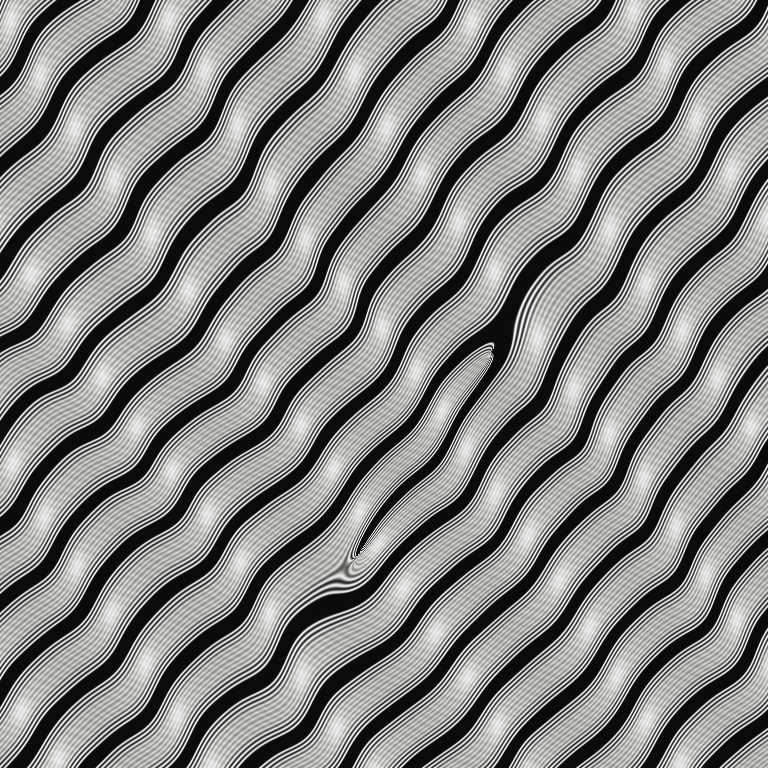
Give the GLSL for this pattern, as a WebGL 2 fragment shader.

```glsl
#version 300 es
precision highp float;
// Wavy diagonal ribbons of fine engraved lines, parted by black bands.
// A phase field (tilt + ripple + slow bends + one split band) is wrapped by
// fract; each wrap is shaded as a ribbon with glints on its steep turns.

uniform vec2 u_resolution;
out vec4 fragColor;

const float TAU = 6.2831853;
const vec2 RIBBONS = vec2(10.0, -8.7);     // repeats across and down
const float BAND_HALF = 0.108;             // black half width, in repeats
const float LINES = 12.0;                  // engraved lines per ribbon
const float PHASE_SHIFT = -0.21;
const vec2 RIPPLE_DIR = vec2(0.82, 0.57);
const float RIPPLE_FREQ = 6.05;
const float RIPPLE_START = 0.565;
const float RIPPLE_AMP = 0.082;
const vec2 SAG_LEFT = vec2(0.30, 0.60);
const vec2 SAG_RIGHT = vec2(0.66, 0.33);
const vec2 SPLIT_TOP = vec2(0.64, 0.54);   // ends of the extra band
const vec2 SPLIT_LOW = vec2(0.465, 0.275);
const float SPLIT_TAPER = 2.6;             // larger gives longer tips
const vec3 BLACK = vec3(0.045);
const vec3 GROOVE = vec3(0.13, 0.13, 0.125);
const vec3 SOFT_GROOVE = vec3(0.60, 0.60, 0.585);
const vec3 SILVER = vec3(0.845, 0.845, 0.835);
const vec3 WHITE = vec3(0.96);

// Round falloff around a center
float bump(vec2 p, vec2 center, float radius) {
  vec2 d = (p - center) / radius;
  return exp(-dot(d, d));
}

// Layered sines, roughly -1 to 1
float slowWave(vec2 p) {
  return 0.5 * sin(dot(p, vec2(7.0, 11.0)) + 1.7 * sin(5.0 * p.x))
       + 0.3 * sin(dot(p, vec2(-17.0, 13.0)) + 0.8)
       + 0.2 * sin(dot(p, vec2(29.0, 21.0)) + 2.0 * sin(9.0 * p.y));
}

// Angle spanned by the split, in turns: adds one repeat between its ends
float splitPhase(vec2 p) {
  vec2 axis = SPLIT_TOP - SPLIT_LOW;
  float span = length(axis);
  axis /= span;
  vec2 d = p - SPLIT_LOW;
  float along = dot(d, axis);
  float side = SPLIT_TAPER * (axis.x * d.y - axis.y * d.x);
  return atan(side * span, along * (along - span) + side * side + 1e-6) / TAU;
}

float rippleAngle(vec2 p) {
  float along = dot(p, RIPPLE_DIR) - RIPPLE_START;
  return TAU * RIPPLE_FREQ * along + 0.55 * slowWave(p * 0.8 + 0.3);
}

float ribbonPhase(vec2 p, float angle) {
  float amp = RIPPLE_AMP * (1.0 + 0.4 * slowWave(p.yx + 2.0));
  float sag = 0.38 * bump(p, SAG_LEFT, 0.25) + 0.45 * bump(p, SAG_RIGHT, 0.33);
  return dot(p, RIBBONS) + PHASE_SHIFT - sag + splitPhase(p)
       + amp * (sin(angle) + 0.15 * sin(2.0 * angle + 1.0))
       + 0.04 * slowWave(p * 1.3);
}

void main() {
  vec2 p = gl_FragCoord.xy / u_resolution;
  float pixel = length(RIBBONS) / min(u_resolution.x, u_resolution.y);

  float angle = rippleAngle(p);
  float phase = ribbonPhase(p, angle);
  float across = fract(phase);
  float fromCenter = abs(across - 0.5);
  float ribbonHalf = 0.5 - BAND_HALF * (1.0 + 0.12 * slowWave(p * 2.0));
  float edge = fromCenter / ribbonHalf;

  // Engraved lines: deep at the rims, faint in the middle
  float pitch = LINES / (2.0 * ribbonHalf);
  float lineFade = 1.0 - smoothstep(0.5, 1.0, pitch * pixel);
  float line = 0.5 + 0.5 * lineFade * cos(TAU * pitch * (fromCenter - 0.93 * ribbonHalf));
  float rim = smoothstep(0.28, 0.74, edge);
  vec3 groove = mix(SOFT_GROOVE, GROOVE, rim);
  vec3 ridge = mix(SILVER, WHITE, rim);
  vec3 color = mix(groove, ridge, line);

  // Relief light and a faint cross hatch
  float steep = cos(angle);
  color *= 1.0 + 0.04 * steep;
  float hatch = sin(TAU * (95.0 * dot(p, vec2(0.35, 0.94)) + 0.6 * slowWave(p * 2.0)));
  color += 0.03 * hatch * (1.0 - rim);

  // Glints where the ripple turns steep
  float glint = pow(0.5 + 0.5 * steep, 11.0) * exp(-pow(edge / 0.38, 2.0));
  color = mix(color, WHITE, 0.75 * glint);

  // Dim outer rim, then the black band
  color *= 1.0 - 0.45 * smoothstep(0.93, 1.0, edge);
  float band = smoothstep(-pixel, pixel, fromCenter - ribbonHalf);
  color = mix(color, BLACK, band);

  fragColor = vec4(clamp(color, 0.0, 1.0), 1.0);
}
```
